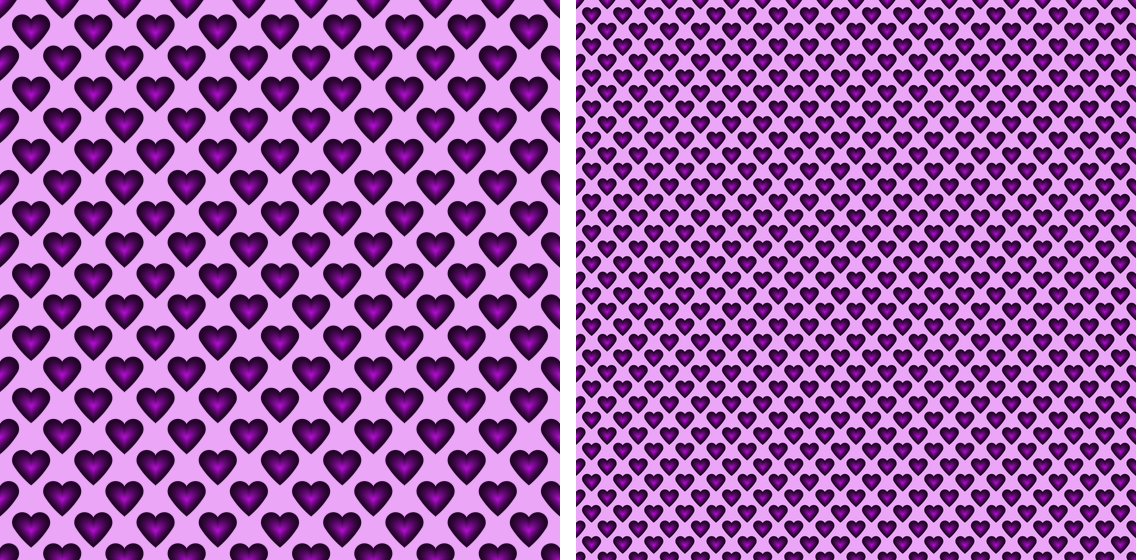
Left, the tile; right, the same tile 2 across and 2 down.
Reproduce this pattern procedurally as a Shadertoy shader.

```glsl
// Staggered rows of glossy purple hearts on a pale lilac ground.

const float REPEATS = 9.0;                  // cells across and down, two hearts each
const int   LAYERS  = 20;                   // nested hearts that build the shading
const vec2  LOBE    = vec2(0.142, 0.104);   // centre of the right lobe, in cells
const float LOBE_RADIUS = 0.164;
const vec2  TIP     = vec2(0.0, -0.300);
const float SIDE_RADIUS = 1.3;              // gentle bulge of the lower sides
const vec2  FOCUS   = vec2(0.0, -0.030);    // point the nested hearts shrink to
const float FALLOFF = 1.5;
const vec3  GROUND  = vec3(0.92, 0.65, 0.97);
const vec3  RIM     = vec3(0.12, 0.015, 0.14);
const vec3  CORE    = vec3(0.70, 0.055, 0.82);

// Centre of the side arc: passes through the tip and meets the lobe smoothly.
vec2 sideCentre() {
    float span = length(LOBE - TIP);
    vec2 axis = (LOBE - TIP) / span;
    float inner = SIDE_RADIUS - LOBE_RADIUS;
    float along = (SIDE_RADIUS * SIDE_RADIUS - inner * inner + span * span) / (2.0 * span);
    float across = sqrt(SIDE_RADIUS * SIDE_RADIUS - along * along);
    return TIP + axis * along + vec2(-axis.y, axis.x) * across;
}

// Signed distance to the heart, negative inside.
float heart(vec2 p, vec2 centre) {
    p.x = abs(p.x);
    vec2 joint = LOBE - centre;
    vec2 arm = p - centre;
    bool onSide = joint.x * arm.y - joint.y * arm.x < 0.0 && p.y < LOBE.y;
    return onSide ? length(arm) - SIDE_RADIUS : length(p - LOBE) - LOBE_RADIUS;
}

// Offset from the nearest heart of the staggered lattice.
vec2 staggered(vec2 uv) {
    vec2 q = fract(uv * REPEATS) - 0.5;
    if (abs(q.x) + abs(q.y) > 0.5) q -= 0.5 * sign(q);
    return q;
}

void mainImage(out vec4 fragColor, in vec2 fragCoord) {
    vec2 p = staggered(fragCoord / iResolution.xy);
    float soft = 0.75 * REPEATS / min(iResolution.x, iResolution.y);
    vec2 centre = sideCentre();
    vec3 colour = GROUND;

    // Nested hearts, dark rim to bright core
    for (int i = 0; i < LAYERS; i++) {
        float size = 1.0 - float(i) / float(LAYERS);
        float glow = pow(float(i) / float(LAYERS - 1), FALLOFF);
        float d = size * heart(FOCUS + (p - FOCUS) / size, centre);
        colour = mix(colour, mix(RIM, CORE, glow), 1.0 - smoothstep(-soft, soft, d));
    }
    fragColor = vec4(colour, 1.0);
}
```
